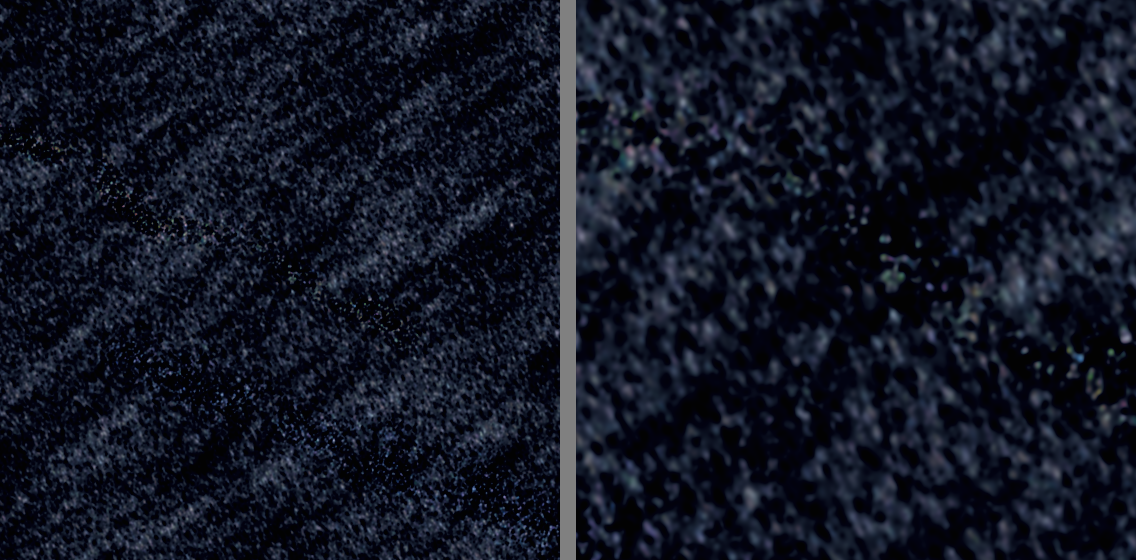
Left: the whole. Right: its middle third, enlarged.
Reproduce this texture procedurally as a Shadertoy shader.

```glsl
// Dark, grainy blue-black surface with slanting ripples and two sparkling seams.
// Cellular spots, stretched and rotated, give both the ripples and the fine grain;
// their sum is clipped at black and coloured from deep navy to slate grey.

vec3 hash3(vec2 p) {
    vec3 q = fract(p.xyx * vec3(0.1031, 0.1030, 0.0973));
    q += dot(q, q.yxz + 33.33);
    return fract((q.xxy + q.yzz) * q.zyx);
}

// Signed soft spots, one per cell; three independent channels of about unit deviation.
vec3 spots(vec2 p) {
    vec2 cell = floor(p);
    vec3 sum = vec3(0.0);
    for (int y = -1; y <= 1; y++) {
        for (int x = -1; x <= 1; x++) {
            vec2 id = cell + vec2(x, y);
            vec2 d = id + hash3(id).xy - p;
            sum += (2.0 * hash3(id + 71.3) - 1.0) * exp(-4.0 * dot(d, d));
        }
    }
    return 2.76 * sum;
}

// Coordinates along and across a direction given in degrees.
vec2 along(vec2 p, float degrees) {
    float a = radians(degrees);
    return vec2(dot(p, vec2(cos(a), sin(a))), dot(p, vec2(-sin(a), cos(a))));
}

// Wavy, streaky ridges that rise to the right.
float ripples(vec2 uv) {
    vec2 p = along(uv, 38.0);
    p.y += 0.012 * sin(p.x * 9.0 + 4.0 * sin(p.y * 5.0)) + 0.005 * sin(p.x * 23.0 + p.y * 17.0);
    float wave = sin(p.y * 118.0 + 1.6 * spots(p * vec2(4.0, 9.0)).x);
    float streaks = spots(p * vec2(5.5, 20.0) + 13.0).x;
    float detail = spots(p * vec2(13.0, 42.0) + 57.0).x;
    return 0.5 * wave + 0.65 * streaks + 0.4 * detail;
}

// Soft band around a height, between two ends in x.
float seam(vec2 uv, float height, float width, float start, float end) {
    float d = (uv.y - height) / width;
    return exp(-d * d) * smoothstep(start - 0.06, start + 0.06, uv.x)
                       * (1.0 - smoothstep(end - 0.05, end + 0.05, uv.x));
}

void mainImage(out vec4 fragColor, in vec2 fragCoord) {
    vec2 uv = fragCoord / iResolution.y;

    // Seams sloping down to the right, broken into patches
    vec3 patches = spots(uv * vec2(13.0, 17.0) + 5.0);
    float bend = 0.012 * sin(uv.x * 17.0) + 0.012 * patches.y;
    float paleSeam = seam(uv, 0.76 - 0.48 * uv.x + bend, 0.028, -0.1, 0.75);
    float blueSeam = seam(uv, 0.45 - 0.39 * uv.x + bend, 0.035 + 0.03 * uv.x, 0.2, 1.1);
    float broken = clamp(0.8 + 0.35 * patches.x, 0.0, 1.0);
    paleSeam *= broken;
    blueSeam *= broken;
    float seams = min(paleSeam + blueSeam, 1.0);

    // Fine grain lies across the ripples; sparks are rounder and smaller
    vec3 grain = spots(along(uv, 120.0) * vec2(115.0, 185.0));
    vec3 sparks = spots(along(uv, 70.0) * vec2(200.0, 225.0) + 31.0);
    float ridge = ripples(uv);

    float calm = 0.035 + 0.062 * ridge + 0.078 * grain.x + 0.035 * sparks.x;
    float glitter = -0.06 + 0.035 * ridge + 0.06 * grain.x + 0.14 * sparks.x;
    float light = mix(calm, glitter, seams);

    // Navy in the hollows, slate on the crests, faint colour flecks
    vec3 color = vec3(max(light, 0.008));
    color.g += 0.03 * smoothstep(-0.02, 0.08, light);
    color.b += 0.10 * smoothstep(-0.18, 0.13, light);
    float lit = smoothstep(0.02, 0.20, light);
    vec3 fleck = vec3(grain.y, 0.5 * sparks.y, grain.z);
    color += lit * fleck * (0.012 + 0.05 * paleSeam + 0.02 * blueSeam);
    color += lit * vec3(-0.02, 0.01, 0.07) * blueSeam;
    color += lit * vec3(0.07, 0.07, 0.03) * paleSeam;

    fragColor = vec4(clamp(color, 0.0, 1.0), 1.0);
}
```
